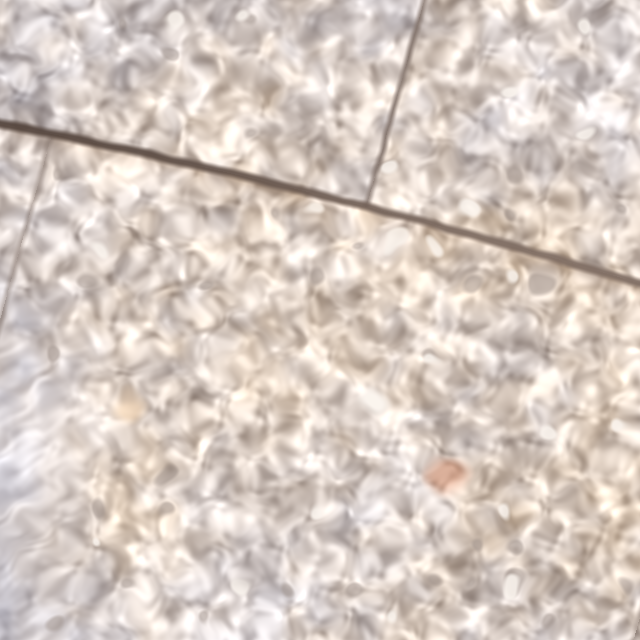
A WebGL 2 fragment shader for this texture:

```glsl
#version 300 es
precision highp float;
// Pale speckled granite paving with thin slanted joints between staggered slabs.
uniform vec2 u_resolution;
out vec4 outColor;

#define SLAB_WIDTH 1.13
#define SLAB_STAGGER 0.523
#define JOINT_LEAN 0.28
#define BED_HALF_WIDTH 0.0065
#define CROSS_HALF_WIDTH 0.0042
#define GRAIN_SCALE 44.0
#define GRAIN_CONTRAST 0.66
#define CHIP_SCALE 17.0
#define EDGE_BLUR 0.005

const vec3 STONE = vec3(0.855, 0.808, 0.778);
const vec3 WARM_SHIFT = vec3(0.024, 0.0, -0.040);
const vec3 WHITE_CHIP = vec3(0.985, 0.96, 0.935);
const vec3 DARK_CHIP = vec3(0.60, 0.55, 0.525);
const vec3 BED_DARK = vec3(0.33, 0.27, 0.24);
const vec3 BED_PALE = vec3(0.50, 0.43, 0.39);
const vec3 CROSS_JOINT = vec3(0.50, 0.44, 0.41);
const vec3 RUST = vec3(0.76, 0.56, 0.46);
const vec3 PEACH = vec3(0.97, 0.86, 0.74);
const vec3 GREY_PATCH = vec3(0.70, 0.66, 0.65);

float hash(vec2 p) {
    return fract(sin(dot(p, vec2(127.1, 311.7))) * 43758.5453);
}

float noise(vec2 p) {
    vec2 i = floor(p), f = fract(p);
    f = f * f * (3.0 - 2.0 * f);
    return mix(mix(hash(i), hash(i + vec2(1, 0)), f.x),
               mix(hash(i + vec2(0, 1)), hash(i + vec2(1, 1)), f.x), f.y);
}

mat2 turn(float a) {
    return mat2(cos(a), sin(a), -sin(a), cos(a));
}

// Mottled grain tone, centred on zero
float grain(vec2 p) {
    vec2 q = turn(0.6) * p;
    float coarse = noise(q * GRAIN_SCALE);
    float fine = noise(turn(1.1) * p * GRAIN_SCALE * 1.9 + 31.0);
    float broad = noise(p * GRAIN_SCALE * 0.3 + 7.0);
    return 0.52 * coarse + 0.36 * fine + 0.16 * broad - 0.52;
}

// Soft irregular chips, at most one per cell
float chips(vec2 p, float seed, float share) {
    vec2 g = p * CHIP_SCALE + seed;
    vec2 cell = floor(g);
    vec2 centre = 0.35 + 0.3 * vec2(hash(cell + 3.1), hash(cell + 8.7));
    float radius = mix(0.13, 0.29, hash(cell + 5.3));
    float d = length(fract(g) - centre) - radius;
    return step(hash(cell), share) * (1.0 - smoothstep(-0.09, 0.06, d));
}

float patchMask(vec2 p, vec2 centre, float radius) {
    return 1.0 - smoothstep(0.25 * radius, radius, length(p - centre));
}

float jointMask(float d, float halfWidth) {
    return 1.0 - smoothstep(halfWidth - EDGE_BLUR, halfWidth + EDGE_BLUR, abs(d));
}

void main() {
    vec2 p = gl_FragCoord.xy / u_resolution;
    vec2 ripple = vec2(noise(p * 30.0), noise(p * 30.0 + 19.0)) - 0.5;
    vec2 w = p + ripple * 0.02;

    // Slab layout: one bowed bed joint, leaning cross joints
    float bed = (p.y - (0.807 - 0.25 * p.x + 0.053 * p.x * (1.0 - p.x))) * 0.97;
    float row = step(0.0, bed);
    float along = p.x - JOINT_LEAN * p.y + 0.14 - row * SLAB_STAGGER;
    float slab = floor(along / SLAB_WIDTH);
    float cross = (fract(along / SLAB_WIDTH + 0.5) - 0.5) * SLAB_WIDTH * 0.96;

    // Grain, drawn out into streaks toward the lower left
    vec2 s = turn(-0.55) * w * vec2(1.0);
    float streak = grain(vec2(s.x * 0.4, s.y * 1.15));
    float streaked = (1.0 - smoothstep(0.05, 0.27, p.x + 0.12 * noise(p * 6.0)))
                   * (1.0 - smoothstep(0.35, 0.65, p.y));
    float tone = mix(grain(w + vec2(slab, row) * 3.7), streak * 0.85, streaked * 0.8);
    vec3 color = STONE + tone * GRAIN_CONTRAST * vec3(0.97, 1.0, 1.0);

    // Warm and cool drift across each slab and between crystals
    float warmth = 1.5 * (noise(p * 5.0 + 4.0) - 0.5) + 1.1 * (noise(w * 26.0 + 50.0) - 0.5);
    warmth += 0.35 * row * (slab + 0.5) - 0.4 * streaked;
    color += WARM_SHIFT * warmth;

    // Scattered chips and stains
    color = mix(color, DARK_CHIP, 0.5 * chips(w, 41.0, 0.12));
    color = mix(color, WHITE_CHIP, 0.85 * chips(w, 12.0, 0.09));
    color = mix(color, GREY_PATCH + 0.35 * tone, 0.6 * patchMask(w, vec2(0.40, 0.13), 0.065));
    color = mix(color, RUST + 0.4 * tone, 0.8 * patchMask(w, vec2(0.697, 0.255), 0.043));
    color = mix(color, PEACH, 0.75 * patchMask(w, vec2(0.205, 0.362), 0.034));
    color = mix(color, WHITE_CHIP, patchMask(w, vec2(0.582, 0.375), 0.029));

    // Tan worn edge just below the bed joint
    float worn = exp(-abs(bed) / 0.018) * (1.0 - row);
    color += worn * vec3(-0.03, -0.06, -0.095);

    // Joints with uneven filling
    float fill = noise(p * 24.0 + 70.0);
    float crossFade = mix(0.55, 0.92, row) * (0.8 + 0.2 * fill);
    float crossLine = jointMask(cross + ripple.x * 0.003, CROSS_HALF_WIDTH);
    color = mix(color, CROSS_JOINT, crossLine * crossFade);
    float bedLine = jointMask(bed + ripple.y * 0.003, BED_HALF_WIDTH + 0.002 * (fill - 0.5));
    vec3 bedColor = mix(BED_DARK, BED_PALE, smoothstep(0.0, 0.9, p.x));
    color = mix(color, bedColor, bedLine * 0.93);

    outColor = vec4(clamp(color, 0.0, 1.0), 1.0);
}
```
